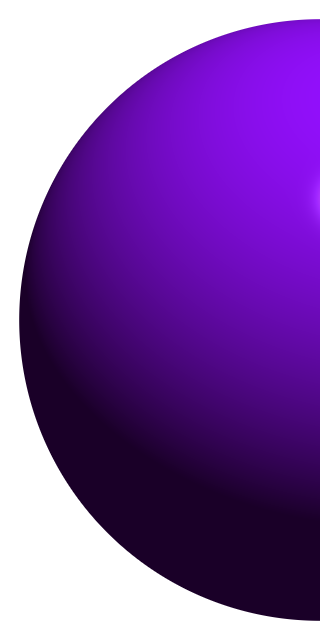
This background is drawn by a WebGL 1 fragment shader. Its source:

```glsl
precision highp float;
// Left half of a glossy violet sphere, lit from the upper right, on white.

uniform vec2 u_resolution;

const vec3 BACKDROP = vec3(1.0);
const vec3 VIOLET = vec3(0.58, 0.06, 1.0);
const vec3 SHADOW = vec3(0.10, 0.0, 0.155);
const vec3 GLOSS = vec3(1.0);

// Lengths are fractions of the canvas height
const float RADIUS = 0.47;
const float CENTER_Y = 0.5;

const vec3 LIGHT = vec3(0.30, 1.10, 1.0);
const vec3 VIEW = vec3(0.0, 0.0, 1.0);
const float SHININESS = 320.0;

// Normal of a unit sphere seen straight on
vec3 sphereNormal(vec2 p) {
  return normalize(vec3(p, sqrt(max(1.0 - dot(p, p), 0.0))));
}

// Ambient, diffuse and half-vector specular shading
vec3 shade(vec3 normal) {
  vec3 light = normalize(LIGHT);
  vec3 halfway = normalize(light + VIEW);
  float diffuse = max(dot(normal, light), 0.0);
  float specular = pow(max(dot(normal, halfway), 0.0), SHININESS);
  return mix(SHADOW, VIOLET, diffuse) + GLOSS * specular;
}

void main() {
  // The sphere is centred on the right edge
  vec2 center = vec2(u_resolution.x / u_resolution.y, CENTER_Y);
  vec2 p = (gl_FragCoord.xy / u_resolution.y - center) / RADIUS;

  // Silhouette softened over one pixel
  float pixel = 1.0 / (u_resolution.y * RADIUS);
  float coverage = clamp(0.5 + (1.0 - length(p)) / pixel, 0.0, 1.0);

  vec3 color = mix(BACKDROP, min(shade(sphereNormal(p)), 1.0), coverage);
  gl_FragColor = vec4(color, 1.0);
}
```
